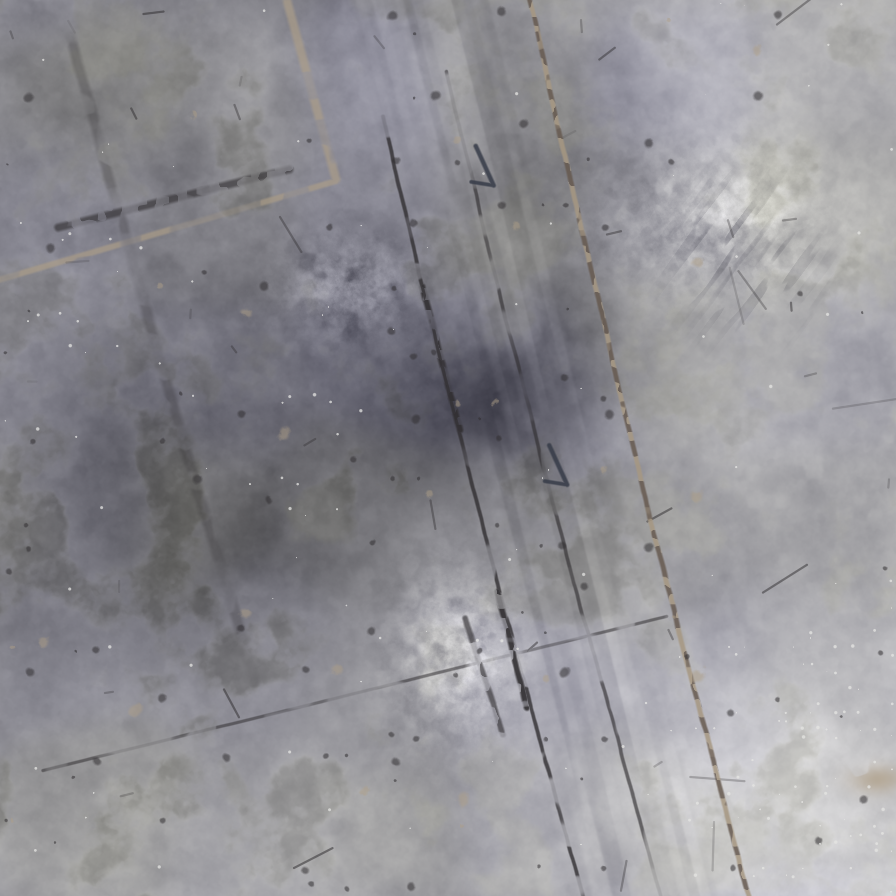
This texture is drawn by a three.js fragment shader. Its source:

```glsl
varying vec2 vUv;

const vec3 SOOT = vec3(0.19, 0.18, 0.19);
const vec3 RUST = vec3(0.40, 0.35, 0.31);
const vec3 SAND = vec3(0.68, 0.62, 0.53);
const vec3 CHALK = vec3(0.90, 0.90, 0.89);
const vec3 STEEL = vec3(0.21, 0.23, 0.28);

float hash(vec2 c) {
  return fract(sin(dot(c, vec2(127.1, 311.7))) * 43758.5);
}

vec2 hash2(vec2 c) {
  return vec2(hash(c), hash(c + 57.3));
}

// Smooth cellular noise: cell values blended by distance
float cellNoise(vec2 p) {
  float total = 0.0;
  float weights = 0.0;
  for (int j = -1; j <= 1; j++) {
    for (int i = -1; i <= 1; i++) {
      vec2 c = floor(p) + vec2(float(i), float(j));
      vec2 d = p - c - 0.25 - 0.5 * hash2(c);
      float w = exp(-7.0 * dot(d, d));
      total += w * hash(c + 19.7);
      weights += w;
    }
  }
  return total / weights;
}

float clouds(vec2 p) {
  float sum = 0.0;
  float amp = 0.48;
  for (int i = 0; i < 5; i++) {
    sum += amp * cellNoise(p);
    p = mat2(1.6, 1.2, -1.2, 1.6) * p + 7.3;
    amp *= 0.54;
  }
  return sum;
}

// Noise drawn out along a direction
float brushed(vec2 p, vec2 dir, vec2 freq) {
  vec2 u = normalize(dir);
  return cellNoise(vec2(dot(p, u), dot(p, vec2(-u.y, u.x))) * freq);
}

float glow(vec2 p, vec2 centre, vec2 radius) {
  vec2 q = (p - centre) / radius;
  return exp(-dot(q, q));
}

float stroke(vec2 p, vec2 a, vec2 b, float halfWidth) {
  vec2 ab = b - a;
  float t = clamp(dot(p - a, ab) / dot(ab, ab), 0.0, 1.0);
  return 1.0 - smoothstep(halfWidth * 0.4, halfWidth * 1.5, length(p - a - ab * t));
}

// Sparse round flecks, one candidate per grid cell
float flecks(vec2 p, float freq, float density, float seed) {
  vec2 cell = floor(p * freq) + seed;
  vec2 d = fract(p * freq) - 0.3 - 0.4 * hash2(cell);
  float r = mix(0.06, 0.24, hash(cell + 3.1));
  return step(hash(cell + 8.7), density) * (1.0 - smoothstep(r * 0.5, r * 1.3, length(d)));
}

// Short scratches leaning along two main directions
float scratches(vec2 p) {
  float mask = 0.0;
  for (int i = 0; i < 40; i++) {
    vec2 id = vec2(float(i), 4.7);
    vec2 start = hash2(id);
    float angle = (hash(id + 5.1) < 0.6 ? 0.35 : -1.33) + 0.9 * (hash(id + 2.3) - 0.5);
    float len = mix(0.008, 0.075, pow(hash(id + 9.4), 2.0));
    vec2 end = start + len * vec2(cos(angle), sin(angle));
    mask = max(mask, mix(0.1, 0.55, hash(id + 6.6)) * stroke(p, start, end, 0.0013));
  }
  return mask;
}

// Broad light and shadow over the floor
float shading(vec2 p) {
  float v = 0.55 + 0.14 * smoothstep(0.35, 0.85, p.x);
  v += 0.12 * (1.0 - smoothstep(0.05, 0.42, p.y)) * mix(0.5, 1.0, p.x);
  v -= 0.19 * glow(p, vec2(0.52, 0.53), vec2(0.12, 0.10));
  v -= 0.09 * glow(p, vec2(0.43, 0.60), vec2(0.24, 0.28));
  v -= 0.11 * glow(p, vec2(0.16, 0.52), vec2(0.11, 0.13));
  v -= 0.09 * glow(p, vec2(0.25, 0.35), vec2(0.10, 0.13));
  v -= 0.09 * glow(p, vec2(0.00, 0.33), vec2(0.20, 0.18));
  return v - 0.05 * glow(p, vec2(0.64, 0.58), vec2(0.08, 0.22));
}

// Bent fastener: slanted shaft with a short foot
float hook(vec2 p, vec2 heel) {
  float shaft = stroke(p, heel, heel + vec2(-0.020, 0.044), 0.0026);
  return max(shaft, stroke(p, heel, heel + vec2(-0.025, 0.004), 0.0022));
}

void main() {
  vec2 p = vUv;
  float broad = clouds(p * 4.0);
  float mottle = clouds(p * 13.0 + 31.0);
  float fine = clouds(p * 60.0 + 11.0);

  // Mottled concrete with polished patches
  float v = shading(p + 0.10 * (vec2(broad, mottle) - 0.5));
  v += 0.24 * (broad - 0.5) + 0.13 * (mottle - 0.5) + 0.07 * (fine - 0.5);
  float polish = glow(p, vec2(0.51, 0.27), vec2(0.06, 0.08))
    + 0.8 * glow(p, vec2(0.80, 0.75), vec2(0.10, 0.07))
    + 0.9 * glow(p, vec2(0.39, 0.68), vec2(0.06, 0.05));
  v += polish * (0.35 * fine + 0.25 * mottle - 0.17);
  v -= 0.10 * smoothstep(0.55, 0.75, mottle) * smoothstep(0.35, 0.6, broad);

  // Dragged streaks
  float lane = p.x - 0.244 * (1.0 - p.y);
  float laneMask = smoothstep(0.37, 0.43, lane) * (1.0 - smoothstep(0.53, 0.57, lane));
  v += 0.09 * laneMask * (brushed(p, vec2(0.244, -1.0), vec2(3.0, 95.0)) - 0.5);
  float scuff = smoothstep(0.58, 0.8, brushed(p, vec2(0.6, 0.8), vec2(16.0, 150.0)));
  v -= 0.14 * scuff * glow(p, vec2(0.83, 0.72), vec2(0.07));
  float cool = 0.028 - 0.02 * smoothstep(0.55, 0.8, v) - 0.02 * smoothstep(0.5, 0.7, mottle);
  cool += 0.05 * (cellNoise(p * 6.0 + 71.0) - 0.5);
  vec3 color = vec3(v, v - 0.002, v + cool);

  // Worn guide lines
  vec2 q = p + vec2(0.007 * sin(3.14 * p.y) + 0.004 * (mottle - 0.5), 0.0);
  float wear = smoothstep(0.35, 0.6, cellNoise(p * 38.0));
  float chips = smoothstep(0.42, 0.62, cellNoise(p * 110.0));
  float guide = max(stroke(p, vec2(0.32, 1.0), vec2(0.375, 0.80), 0.005),
    stroke(p, vec2(0.0, 0.688), vec2(0.375, 0.798), 0.0035));
  color = mix(color, SAND, guide * (0.25 + 0.4 * wear));
  float ghost = stroke(q, vec2(0.08, 0.96), vec2(0.29, 0.24), 0.006);
  color = mix(color, SOOT, 0.2 * ghost * (0.4 + wear));

  // Dark broken marks
  float drag = stroke(q, vec2(0.43, 0.87), vec2(0.65, 0.0), 0.0022);
  drag = max(drag, 0.8 * stroke(q, vec2(0.50, 0.92), vec2(0.738, 0.0), 0.0021));
  float gouge = stroke(q, vec2(0.478, 0.68), vec2(0.520, 0.52), 0.0036);
  gouge = max(gouge, stroke(q, vec2(0.562, 0.34), vec2(0.592, 0.21), 0.0034));
  gouge = max(gouge, 0.7 * stroke(q, vec2(0.525, 0.31), vec2(0.565, 0.18), 0.0032));
  gouge = max(gouge, 0.7 * stroke(p, vec2(0.065, 0.746), vec2(0.323, 0.811), 0.0045));
  float crack = stroke(q, vec2(0.05, 0.14), vec2(0.75, 0.312), 0.0018);
  float marks = max(drag * (0.15 + 0.65 * wear), gouge * (0.3 + 0.6 * chips));
  marks = max(marks, crack * (0.15 + 0.4 * wear));
  color = mix(color, SOOT, max(marks, scratches(p)));

  // Long joint with sandy filling
  float joint = stroke(q, vec2(0.592, 1.0), vec2(0.836, 0.0), 0.0028);
  color = mix(color, mix(RUST, SAND, 0.9 * chips), 0.85 * joint);

  // Stain, grit and fasteners
  float stain = glow(p, vec2(0.98, 0.13), vec2(0.03, 0.015));
  color = mix(color, SAND, stain * (0.3 + 0.45 * wear));
  color = mix(color, SOOT, 0.55 * flecks(p + 0.004 * fine, 42.0, 0.07, 2.0));
  color = mix(color, SAND, 0.5 * flecks(p + 0.01 * fine, 30.0, 0.03, 5.0));
  float grit = 0.015 + 0.12 * smoothstep(0.7, 1.0, p.x) * (1.0 - smoothstep(0.1, 0.4, p.y));
  color = mix(color, CHALK, 0.75 * flecks(p, 110.0, grit, 9.0));
  float hooks = max(hook(p, vec2(0.551, 0.793)), hook(p, vec2(0.633, 0.459)));
  gl_FragColor = vec4(mix(color, STEEL, 0.85 * hooks), 1.0);
}
```
